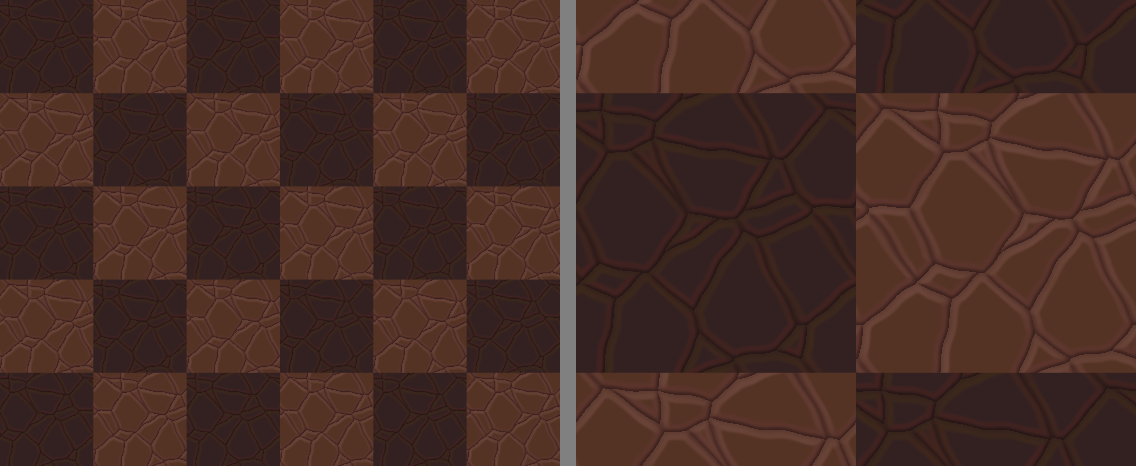
Left: the whole. Right: its middle third, enlarged.
Write a Shadertoy shader that draws this pattern.

```glsl
const vec2 TILES = vec2(6.0, 5.0);      // squares across and down
const vec2 STONES = vec2(4.0, 5.0);     // stone seeds per square
const float JITTER = 0.85;              // seed scatter within its cell
const float SIZE_SPREAD = 0.036;        // power weight of the largest stones
const float BEVEL = 0.033;              // width of the sloping rim
const float CRACK = 0.016;              // half width of the dark joint
const float ROUNDING = 0.016;           // softness of stone corners
const float WOBBLE = 0.006;             // waviness of the joints
const vec2 DARK_SHIFT = vec2(0.2, 0.0); // pattern offset in dark squares
const vec2 LIGHT_DIR = vec2(-0.55, 0.835);
const float TAU = 6.2831853;

const vec3 LIGHT_FACE = vec3(0.33, 0.20, 0.14);
const vec3 LIGHT_SHADE = vec3(0.36, 0.205, 0.175);
const vec3 LIGHT_LIT = vec3(0.42, 0.27, 0.225);
const vec3 LIGHT_CRACK = vec3(0.23, 0.125, 0.115);
const vec3 DARK_FACE = vec3(0.20, 0.13, 0.13);
const vec3 DARK_SHADE = vec3(0.265, 0.135, 0.125);
const vec3 DARK_LIT = vec3(0.235, 0.155, 0.105);
const vec3 DARK_CRACK = vec3(0.145, 0.085, 0.085);

vec3 hash3(vec2 p) {
    vec3 q = fract(vec3(p.xyx) * vec3(0.1031, 0.1030, 0.0973) + 0.137);
    q += dot(q, q.yxz + 33.33);
    return fract((q.xxy + q.yzz) * q.zyx);
}

// Seed position in xy and power weight in z; wraps at the square's border
vec3 stoneSeed(vec2 cell) {
    vec3 h = hash3(mod(cell, STONES) + 3.0);
    vec2 pos = (cell + 0.5 + JITTER * (h.xy - 0.5)) / STONES;
    return vec3(pos, SIZE_SPREAD * smoothstep(0.25, 0.75, h.z));
}

float powerDistance(vec2 p, vec3 seed) {
    vec2 d = p - seed.xy;
    return dot(d, d) - seed.z;
}

// Distance to the nearest joint in x, outward slope direction in yz
vec3 stoneRelief(vec2 p) {
    p += WOBBLE * (sin(TAU * (3.0 * p.yx + vec2(0.1, 0.4)))
                 + 0.5 * sin(TAU * (7.0 * p.yx + 2.0 * p)));
    vec2 base = floor(p * STONES);
    vec2 ownCell = base;
    vec3 own = stoneSeed(base);
    float best = 1e3;
    for (int j = -2; j <= 2; j++)
    for (int i = -2; i <= 2; i++) {
        vec2 cell = base + vec2(i, j);
        vec3 seed = stoneSeed(cell);
        float d = powerDistance(p, seed);
        if (d < best) {
            best = d;
            own = seed;
            ownCell = cell;
        }
    }

    // Smooth minimum over the borders with surrounding stones
    vec3 relief = vec3(1.0, 0.0, 0.0);
    for (int j = -2; j <= 2; j++)
    for (int i = -2; i <= 2; i++) {
        if (i == 0 && j == 0) continue;
        vec3 seed = stoneSeed(ownCell + vec2(i, j));
        vec2 across = seed.xy - own.xy;
        float span = max(length(across), 1e-4);
        float d = 0.5 * (powerDistance(p, seed) - best) / span;
        float k = clamp(0.5 + 0.5 * (relief.x - d) / ROUNDING, 0.0, 1.0);
        relief = mix(relief, vec3(d, across / span), k);
        relief.x -= 0.5 * ROUNDING * k * (1.0 - k);
    }
    return relief;
}

vec3 shadeStone(vec2 p, float px, vec3 face, vec3 shade, vec3 lit, vec3 crack) {
    vec3 relief = stoneRelief(p);
    float facing = smoothstep(-0.7, 0.7, dot(relief.yz, LIGHT_DIR));
    float wear = 0.85 + 0.15 * sin(TAU * (2.0 * p.x + p.y))
                             * sin(TAU * (3.0 * p.y - p.x));
    float rim = 1.0 - smoothstep(BEVEL - 0.007 - px, BEVEL + px, relief.x);
    float joint = 1.0 - smoothstep(0.0, CRACK + 0.5 * px, relief.x);
    vec3 colour = mix(face, mix(shade, lit, facing), rim * wear);
    return mix(colour, crack, joint * mix(0.95, 0.2, facing));
}

void mainImage(out vec4 fragColor, in vec2 fragCoord) {
    vec2 p = fragCoord / iResolution.xy * TILES;
    vec2 px = TILES / iResolution.xy;

    vec3 light = shadeStone(p, px.y, LIGHT_FACE, LIGHT_SHADE, LIGHT_LIT, LIGHT_CRACK);
    vec3 dark = shadeStone(p + DARK_SHIFT, px.y, DARK_FACE, DARK_SHADE, DARK_LIT, DARK_CRACK);

    // Antialiased checkerboard, dark in the lower left corner
    vec2 toEdge = 0.5 - abs(fract(p) - 0.5);
    vec2 side = 1.0 - 2.0 * mod(floor(p), 2.0);
    vec2 wave = side * clamp(toEdge / (0.5 * px), 0.0, 1.0);
    // Keep the canvas border fully inside its square
    vec2 inner = step(vec2(0.5), p) * step(p, TILES - 0.5);
    wave = mix(side, wave, inner);
    float darkness = 0.5 + 0.5 * wave.x * wave.y;
    fragColor = vec4(mix(light, dark, darkness), 1.0);
}
```
